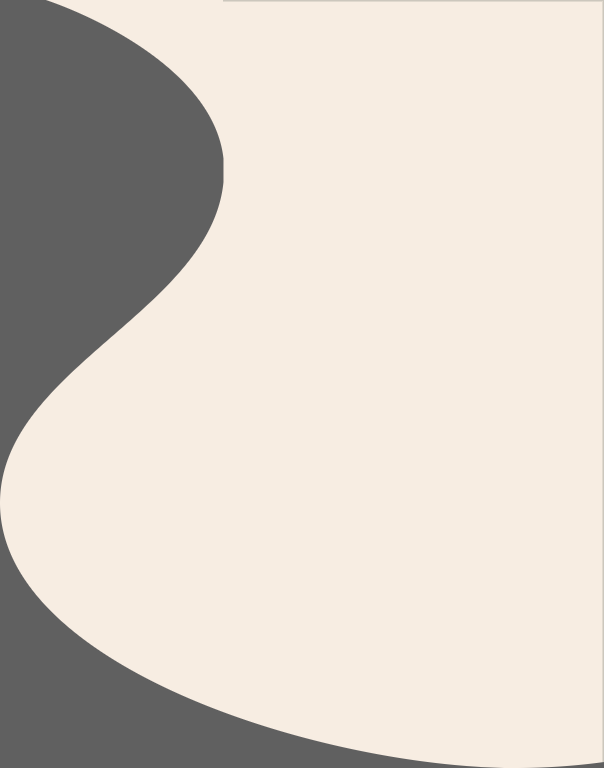
Write a Shadertoy shader that draws this background.

```glsl
const vec3 CREAM = vec3(0.969, 0.929, 0.888);
const vec3 GREY = vec3(0.378);
const vec3 HAIRLINE = vec3(0.80, 0.78, 0.74);

// Wave outline, as fractions of the canvas
const vec2 TOP = vec2(0.076, 1.0);
const vec2 CREST = vec2(0.371, 0.779);
const vec2 TROUGH = vec2(0.0, 0.345);
const vec2 FOOT = vec2(0.854, 0.0);

const float SEAM_X = 0.370;          // the crest is cut flat here
const float FOOT_RISE = 0.365;       // curvature of the base right of FOOT
const float HAIRLINE_WIDTH = 0.002;  // fraction of the height
const int SOLVE_STEPS = 18;

vec2 bezier(vec2 a, vec2 b, vec2 c, vec2 d, float t) {
    float s = 1.0 - t;
    return s * s * s * a + 3.0 * s * s * t * b + 3.0 * s * t * t * c + t * t * t * d;
}

vec2 bezierTangent(vec2 a, vec2 b, vec2 c, vec2 d, float t) {
    float s = 1.0 - t;
    return s * s * (b - a) + 2.0 * s * t * (c - b) + t * t * (d - c);
}

// Pixel distance to a descending curve, positive on its right
float curveDistance(vec2 uv, vec2 a, vec2 b, vec2 c, vec2 d) {
    float low = 0.0, high = 1.0;
    for (int i = 0; i < SOLVE_STEPS; i++) {
        float middle = 0.5 * (low + high);
        if (bezier(a, b, c, d, middle).y > uv.y) low = middle;
        else high = middle;
    }
    float t = 0.5 * (low + high);
    float edgeX = min(bezier(a, b, c, d, t).x, SEAM_X + step(uv.y, TROUGH.y));
    vec2 tangent = bezierTangent(a, b, c, d, t) * iResolution.xy;
    float slant = abs(tangent.y) / max(length(tangent), 1e-5);
    return (uv.x - edgeX) * iResolution.x * slant;
}

float waveDistance(vec2 uv) {
    if (uv.y > CREST.y)
        return curveDistance(uv, TOP, vec2(0.159, 0.978), vec2(CREST.x, 0.901), CREST);
    if (uv.y > TROUGH.y)
        return curveDistance(uv, CREST, vec2(CREST.x, 0.599), vec2(TROUGH.x, 0.525), TROUGH);
    return curveDistance(uv, TROUGH, vec2(TROUGH.x, 0.130), vec2(0.540, FOOT.y), FOOT);
}

void mainImage(out vec4 fragColor, in vec2 fragCoord) {
    vec2 uv = fragCoord / iResolution.xy;

    // Cream field with hairlines along its top and right borders
    vec2 inset = iResolution.xy - fragCoord;
    vec2 line = clamp(HAIRLINE_WIDTH * iResolution.y - inset + 0.5, 0.0, 1.0);
    line.y *= step(SEAM_X, uv.x);
    vec3 color = mix(CREAM, HAIRLINE, max(line.x, line.y));

    // Grey wave, with the base lifting again past its foot
    float field = waveDistance(uv);
    if (uv.x > FOOT.x) {
        float offset = uv.x - FOOT.x;
        field = min(field, (uv.y - FOOT_RISE * offset * offset) * iResolution.y);
    }
    color = mix(GREY, color, clamp(field + 0.5, 0.0, 1.0));

    fragColor = vec4(color, 1.0);
}
```
